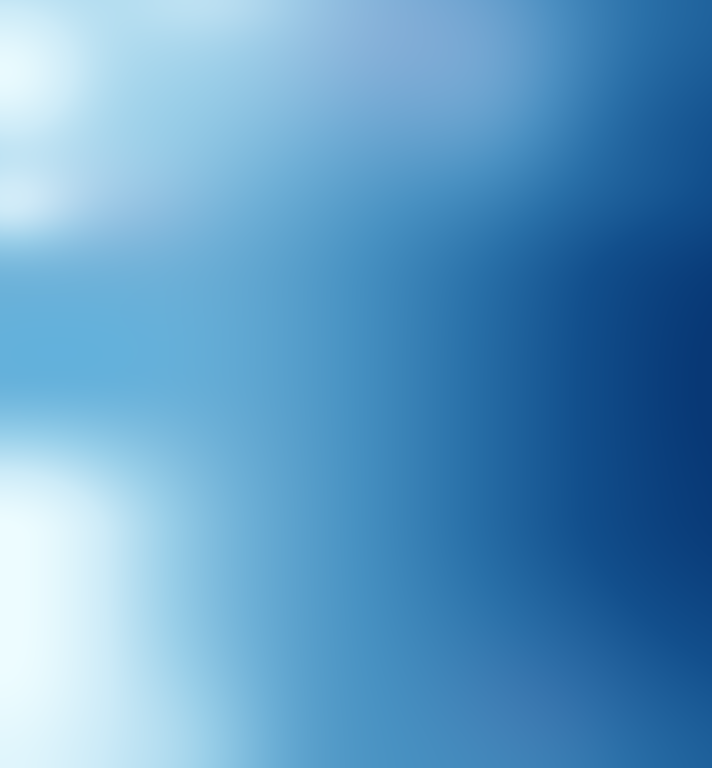
Write a WebGL 1 fragment shader that draws this background.

```glsl
precision highp float;

uniform vec2 u_resolution;

// Elliptical soft spot, 1 at its center
float glow(vec2 p, vec2 center, vec2 radius) {
    vec2 d = (p - center) / radius;
    return exp(-dot(d, d));
}

// Smooth fall from 1 at "full" to 0 at "none", with full below none
float fadeOut(float full, float none, float v) {
    return 1.0 - smoothstep(full, none, v);
}

// Blend to the next color over one unit of tone
vec3 rampStep(vec3 color, vec3 next, float tone, float start) {
    return mix(color, next, clamp(tone - start, 0.0, 1.0));
}

// Tone 0 is navy, tone 7 is icy white
vec3 blueRamp(float tone) {
    vec3 color = vec3(0.03, 0.22, 0.46);
    color = rampStep(color, vec3(0.07, 0.31, 0.55), tone, 0.0);
    color = rampStep(color, vec3(0.16, 0.44, 0.66), tone, 1.0);
    color = rampStep(color, vec3(0.28, 0.57, 0.76), tone, 2.0);
    color = rampStep(color, vec3(0.43, 0.69, 0.84), tone, 3.0);
    color = rampStep(color, vec3(0.60, 0.81, 0.91), tone, 4.0);
    color = rampStep(color, vec3(0.80, 0.92, 0.97), tone, 5.0);
    return rampStep(color, vec3(0.93, 0.99, 1.00), tone, 6.0);
}

// Upper haze and the pale spots along the left edge
float upperLight(vec2 p) {
    float light = 1.4 * smoothstep(0.62, 1.0, p.y);
    light += 0.85 * glow(p, vec2(0.70, 0.87), vec2(0.14, 0.16));
    light += 1.70 * glow(p, vec2(0.00, 0.90), vec2(0.12, 0.09));
    light += 1.30 * glow(p, vec2(0.00, 0.73), vec2(0.10, 0.055));
    light += 0.70 * glow(p, vec2(0.10, 0.76), vec2(0.17, 0.09));
    light += 0.40 * glow(p, vec2(0.30, 1.00), vec2(0.12, 0.05));
    light += 0.40 * glow(p, vec2(0.95, 0.74), vec2(0.15, 0.08));
    return light;
}

// Large white glow at lower left, faint lift at lower right
float lowerLight(vec2 p) {
    float whiteSide = exp(-p.x * p.x / 0.053);
    float light = 3.1 * whiteSide * fadeOut(0.30, 0.52, p.y);
    light += 0.60 * glow(p, vec2(0.27, 0.02), vec2(0.12, 0.12));
    light -= 0.45 * glow(p, vec2(0.00, 0.00), vec2(0.20, 0.09));
    light += 1.35 * fadeOut(-0.02, 0.34, p.y) * smoothstep(0.4, 0.85, p.x);
    return light;
}

// Slight lavender and cyan shifts
vec3 hueShift(vec2 p) {
    vec3 lavender = vec3(0.05, -0.03, -0.01);
    vec3 cyan = vec3(-0.035, 0.01, 0.025);
    float lavenderAmount = glow(p, vec2(0.58, 0.95), vec2(0.20, 0.14));
    lavenderAmount += 0.5 * glow(p, vec2(0.17, 0.73), vec2(0.13, 0.07));
    lavenderAmount += 0.5 * glow(p, vec2(0.75, 0.08), vec2(0.14, 0.10));
    float cyanAmount = glow(p, vec2(0.08, 0.54), vec2(0.24, 0.09));
    return lavender * lavenderAmount + cyan * cyanAmount;
}

void main() {
    vec2 uv = gl_FragCoord.xy / u_resolution;

    // Sweep from mid blue at left to navy at right
    float tone = 3.95 * fadeOut(0.2, 1.12, uv.x);
    tone -= 0.25 * glow(uv, vec2(1.0, 0.5), vec2(0.14, 0.16));
    tone += upperLight(uv) + lowerLight(uv);

    vec3 color = blueRamp(tone) + hueShift(uv);
    gl_FragColor = vec4(clamp(color, 0.0, 1.0), 1.0);
}
```
